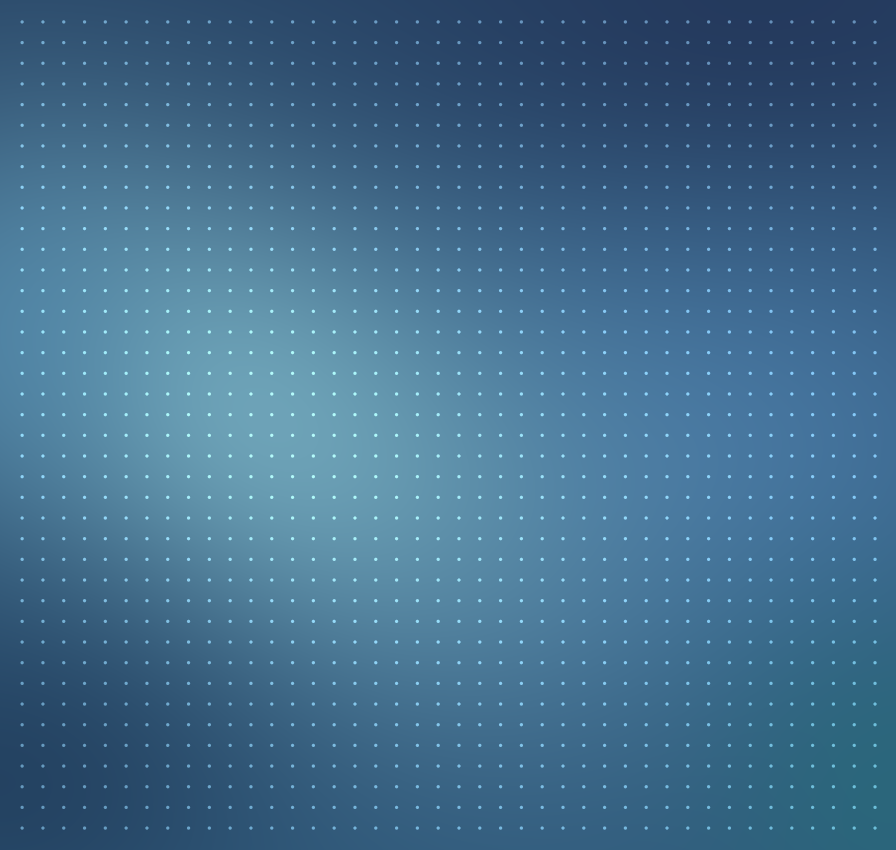
This background is drawn by a Shadertoy shader. Its source:

```glsl
// Soft blue-teal gradient under a regular grid of 42 by 40 tiny pale dots.
// The gradient blends elliptical Gaussian glows over a vertical ramp; the dots
// are repeated discs whose colour follows the light of the gradient below.

// Elliptical falloff: 1 at the centre, fading over the given radii
float glow(vec2 uv, vec2 centre, vec2 radii) {
    vec2 d = (uv - centre) / radii;
    return exp(-dot(d, d));
}

vec3 backdrop(vec2 uv) {
    vec3 col = mix(vec3(0.18, 0.34, 0.47), vec3(0.155, 0.27, 0.40), uv.y);

    // Blue haze on the right
    col = mix(col, vec3(0.28, 0.47, 0.64), 0.9 * glow(uv, vec2(0.80, 0.48), vec2(0.45, 0.33)));

    // Main pale glow, sheared so that it slopes down to the right
    vec2 sheared = uv + vec2(0.0, 0.35 * (uv.x - 0.29));
    col = mix(col, vec3(0.43, 0.64, 0.72), glow(sheared, vec2(0.29, 0.51), vec2(0.36, 0.29)));

    // Left edge light, then the dark and teal corners
    col = mix(col, vec3(0.32, 0.54, 0.68), 0.6 * glow(uv, vec2(0.0, 0.61), vec2(0.16, 0.20)));
    col = mix(col, vec3(0.13, 0.24, 0.36), 0.8 * glow(uv, vec2(0.0, 0.08), vec2(0.28, 0.20)));
    col = mix(col, vec3(0.14, 0.22, 0.36), 0.9 * glow(uv, vec2(0.85, 1.0), vec2(0.40, 0.20)));
    col = mix(col, vec3(0.16, 0.41, 0.48), 0.8 * glow(uv, vec2(1.0, 0.07), vec2(0.20, 0.22)));
    return col;
}

// Antialiased coverage of the nearest dot in the grid
float dotGrid(vec2 uv) {
    vec2 count = vec2(42.0, 40.0);
    vec2 first = vec2(0.0247, 0.0258);
    vec2 pitch = (vec2(0.9766, 0.9742) - first) / (count - 1.0);
    vec2 cell = clamp(round((uv - first) / pitch), vec2(0.0), count - 1.0);
    vec2 offset = uv - first - cell * pitch;
    offset.x *= iResolution.x / iResolution.y;
    return clamp((0.0019 - length(offset)) * iResolution.y + 0.5, 0.0, 1.0);
}

void mainImage(out vec4 fragColor, in vec2 fragCoord) {
    vec2 uv = fragCoord / iResolution.xy;
    vec3 col = backdrop(uv);

    // Dots brighten with the gradient: blue in the dark, near white in the glow
    vec3 dotColor = min(col * 1.1 + vec3(0.24, 0.31, 0.32), vec3(0.80, 0.98, 0.98));
    col = mix(col, dotColor, dotGrid(uv));

    fragColor = vec4(col, 1.0);
}
```
